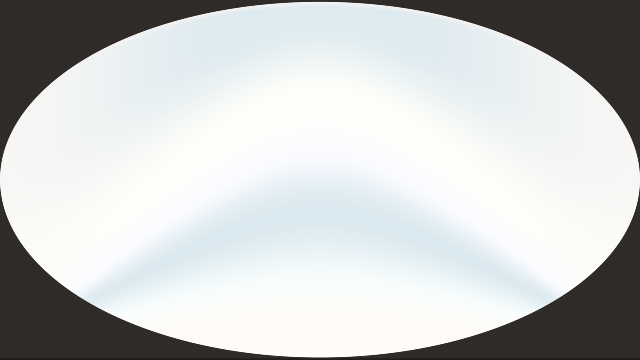
A WebGL 2 fragment shader for this background:

```glsl
#version 300 es
precision highp float;
// A pale, glossy ellipse on a dark ground. Soft sky, cream and blue bands are
// layered from top to bottom; each band edge sags along a hyperbola toward the
// sides, and the lower blue band narrows into two tapering tips.

uniform vec2 u_resolution;
out vec4 fragColor;

#define CENTER_Y 0.501
#define RADIUS_Y 0.494
#define ARCH_ROUNDNESS 0.3
#define ARCH_SAG 0.764
#define RIM_WIDTH 0.018
#define FLOOR_HEIGHT 0.005

const vec3 GROUND = vec3(0.182, 0.168, 0.157);
const vec3 FLOOR_SHADE = vec3(0.13, 0.12, 0.11);
const vec3 SKY = vec3(0.867, 0.917, 0.938);
const vec3 PALE_SIDE = vec3(0.968, 0.967, 0.960);
const vec3 CREAM = vec3(1.0, 1.0, 0.980);
const vec3 LILAC_WHITE = vec3(0.987, 0.988, 1.0);
const vec3 DEEP_BLUE = vec3(0.860, 0.915, 0.940);
const vec3 MINT_WHITE = vec3(0.976, 0.995, 0.990);
const vec3 PEACH = vec3(0.995, 0.982, 0.963);
const vec3 WARM_WHITE = vec3(1.0, 0.991, 0.975);
const vec3 RIM = vec3(0.970, 0.955, 0.955);

// Arch height lost at horizontal offset u: round in the middle, straight outside.
float archDrop(float u) {
    return sqrt(u * u + ARCH_ROUNDNESS * ARCH_ROUNDNESS) - ARCH_ROUNDNESS;
}

// Signed distance to an ellipse, accurate near its outline.
float ellipseDistance(vec2 p, vec2 radius) {
    vec2 q = p / radius;
    float k = length(q);
    return (k - 1.0) * k / max(length(q / radius), 1e-4);
}

// Colour inside the ellipse; u is -1..1 across, depth is 0..1 from the top.
vec3 bands(float u, float depth) {
    float drop = archDrop(u);
    float arch = ARCH_SAG * drop;
    float side = smoothstep(0.2, 1.0, abs(u));

    // Upper bands
    vec3 color = mix(SKY, PALE_SIDE, side);
    vec3 cream = mix(CREAM, PALE_SIDE, 0.4 * side);
    color = mix(color, cream, smoothstep(0.04 + 0.58 * drop, 0.28 + arch, depth));
    color = mix(color, LILAC_WHITE, smoothstep(0.29 + arch, 0.40 + arch, depth));

    // Blue arch, squeezed toward its tips
    color = mix(color, DEEP_BLUE, smoothstep(0.40 + arch, 0.58 + 0.55 * drop, depth));
    color = mix(color, MINT_WHITE, smoothstep(0.60 + 0.47 * drop, 0.80 + 0.21 * drop, depth));

    // Warm base
    color = mix(color, PEACH, smoothstep(0.78 + 0.2 * drop, 0.88 + 0.2 * drop, depth));
    return mix(color, WARM_WHITE, smoothstep(0.90, 0.99, depth));
}

void main() {
    vec2 uv = gl_FragCoord.xy / u_resolution;
    float aspect = u_resolution.x / u_resolution.y;
    float pixel = 1.0 / u_resolution.y;
    vec2 p = vec2((uv.x - 0.5) * aspect, uv.y - CENTER_Y);
    float edge = ellipseDistance(p, vec2(0.5 * aspect, RADIUS_Y));

    // Ground with a thin darker strip along the bottom
    float strip = 1.0 - smoothstep(-0.5 * pixel, 0.5 * pixel, uv.y - FLOOR_HEIGHT);
    vec3 ground = mix(GROUND, FLOOR_SHADE, strip);

    // Ellipse with a faint light rim on its upper half
    vec3 color = bands(2.0 * uv.x - 1.0, 1.0 - uv.y);
    float rim = smoothstep(-RIM_WIDTH, 0.0, edge) * smoothstep(0.0, 0.4, p.y);
    color = mix(color, RIM, 0.8 * rim);

    float inside = 1.0 - smoothstep(-0.5 * pixel, 0.5 * pixel, edge);
    fragColor = vec4(mix(ground, color, inside), 1.0);
}
```
